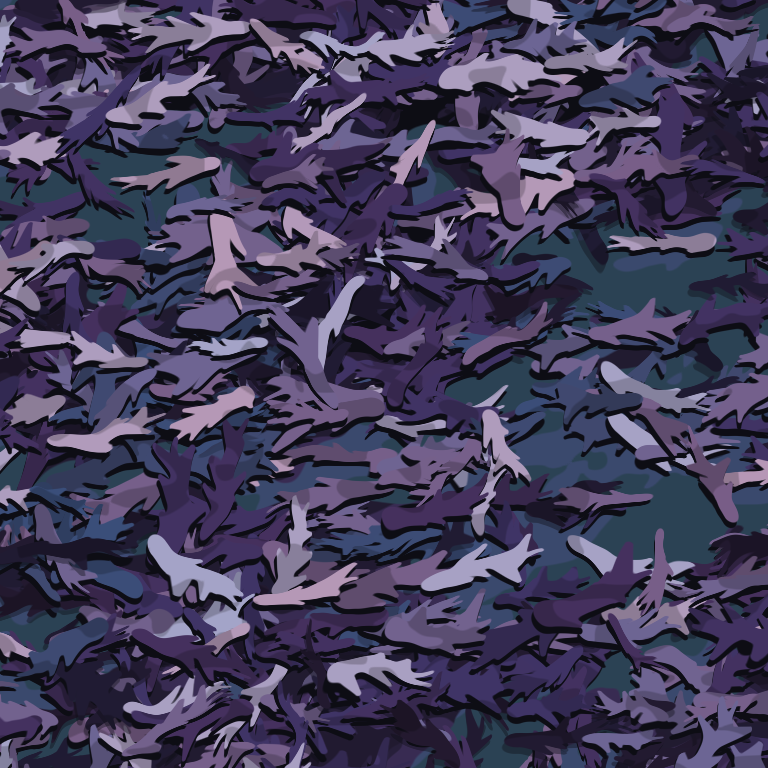
This pattern is drawn by a Shadertoy shader. Its source:

```glsl
// Layered foliage camouflage in violet, blue and teal: lobed leaves built from
// tapered capsules are scattered on jittered grids, each with a hard shadow,
// and painted back to front over a ground of warped noise blotches.

#define LAYERS 11
#define LOBES 6
#define CELL vec2(0.14, 0.10)
#define LEAF_SIZE 0.066
#define SHADOW_OFFSET vec2(0.002, 0.0075)
#define WARP 0.016
#define SHADE 0.80

const vec3 BLACK = vec3(0.05, 0.05, 0.08);
const vec3 NIGHT = vec3(0.13, 0.105, 0.19);
const vec3 PLUM  = vec3(0.26, 0.20, 0.38);
const vec3 TEAL  = vec3(0.17, 0.26, 0.33);
const vec3 BLUE  = vec3(0.24, 0.30, 0.45);
const vec3 MAUVE = vec3(0.45, 0.39, 0.55);
const vec3 LILAC = vec3(0.68, 0.63, 0.74);

float hash(vec2 p) {
    vec3 q = fract(p.xyx * 0.1031);
    q += dot(q, q.yzx + 33.33);
    return fract((q.x + q.y) * q.z);
}

float noise(vec2 p) {
    vec2 i = floor(p), f = fract(p);
    f = f * f * (3.0 - 2.0 * f);
    return mix(mix(hash(i), hash(i + vec2(1, 0)), f.x),
               mix(hash(i + vec2(0, 1)), hash(i + vec2(1, 1)), f.x), f.y);
}

float fbm(vec2 p) {
    return 0.55 * noise(p) + 0.3 * noise(p * 2.1 + 17.0) + 0.15 * noise(p * 4.3 + 41.0);
}

// Antialiased threshold of a continuous field
float cut(float field, float level) {
    float w = fwidth(field) + 1e-4;
    return smoothstep(-w, w, field - level);
}

float softMin(float a, float b, float k) {
    float h = max(k - abs(a - b), 0.0) / k;
    return min(a, b) - 0.25 * h * h * k;
}

// Capsule from a to b whose radius goes from ra to rb
float taper(vec2 p, vec2 a, vec2 b, float ra, float rb) {
    vec2 pa = p - a, ba = b - a;
    float t = clamp(dot(pa, ba) / dot(ba, ba), 0.0, 1.0);
    return length(pa - ba * t) - mix(ra, rb, t);
}

// Distance to a bent leaf about two units long, with lobes on both sides
float leafDistance(vec2 p, float seed) {
    if (dot(p, p) > 2.6) return 1.0;
    p.y += 0.18 * sin(p.x * 2.0 + seed);
    float d = taper(p, vec2(-0.8, 0.0), vec2(0.95, 0.0), 0.25, 0.05);
    for (int k = 0; k < LOBES; k++) {
        float fk = float(k), side = mod(fk, 2.0) * 2.0 - 1.0;
        float angle = mix(0.35, 1.25, hash(vec2(fk, seed)));
        float reach = mix(0.35, 0.9, hash(vec2(seed, fk + 9.0)));
        vec2 root = vec2(mix(-0.75, 0.45, fk / float(LOBES - 1)), 0.0);
        vec2 tip = root + reach * vec2(cos(angle), side * sin(angle));
        d = softMin(d, taper(p, root, tip, 0.21, 0.06), 0.08);
    }
    return d;
}

vec3 leafColour(float tone, float blueness) {
    if (tone < 0.31) return NIGHT;
    if (tone < 0.57) return blueness > 0.57 ? BLUE : PLUM;
    return tone < 0.78 ? MAUVE : LILAC;
}

// Dark ground with broad, slightly slanted blotches
vec3 ground(vec2 p) {
    p.y -= 0.3 * p.x;
    vec3 col = mix(NIGHT, PLUM * 0.85, cut(fbm(p * vec2(7.0, 15.0)), 0.56));
    col = mix(col, BLACK, cut(fbm(p * vec2(8.0, 19.0) + 60.0), 0.64));
    vec3 teal = mix(TEAL, BLUE * 0.95, cut(fbm(p * vec2(8.0, 14.0) + 30.0), 0.58));
    return mix(col, teal, cut(fbm(p * vec2(4.0, 7.0) + 5.0), 0.53));
}

void mainImage(out vec4 fragColor, in vec2 fragCoord) {
    vec2 uv = fragCoord / iResolution.y;
    float px = 0.8 / iResolution.y;
    vec2 wobble = vec2(noise(uv * 24.0), noise(uv * 24.0 + 70.0)) - 0.5;
    vec3 col = ground(uv + WARP * wobble);

    for (int layer = 0; layer < LAYERS; layer++) {
        float fl = float(layer), height = fl / float(LAYERS - 1);
        vec2 p = uv + WARP * wobble + fl * vec2(3.37, 5.71);
        float patches = cut(noise(p * vec2(18.0, 34.0) + wobble), 0.6);
        vec2 home = floor(p / CELL);

        // Rows run from top to bottom so that lower leaves overlap upper ones
        for (int j = 1; j >= -1; j--)
        for (int i = -1; i <= 1; i++) {
            vec2 id = home + vec2(i, j);
            float seed = hash(id + fl * 13.0) * 50.0;
            vec2 jitter = vec2(hash(vec2(seed, 1.3)), hash(vec2(seed, 2.7)));
            vec2 centre = (id + 0.2 + 0.6 * jitter) * CELL;
            vec2 place = centre - fl * vec2(3.37, 5.71);
            vec2 slant = place - vec2(0.0, 0.3 * place.x);
            float clearing = smoothstep(0.48, 0.6, fbm(slant * vec2(4.0, 7.0) + 5.0));
            if (hash(vec2(seed, 3.1)) > 0.92 - 0.5 * clearing) continue;

            // Leaf frame: mostly level, stretched sideways, flipped at random
            float lean = hash(vec2(seed, 4.9)) * 2.0 - 1.0;
            float turn = 0.15 + 1.6 * lean * lean * lean;
            float size = LEAF_SIZE * mix(0.7, 1.25, hash(vec2(seed, 5.3)));
            float stretch = mix(1.2, 2.4, hash(vec2(seed, 6.7)));
            float flip = hash(vec2(seed, 7.9)) < 0.5 ? -1.0 : 1.0;
            mat2 spin = mat2(cos(turn), -sin(turn), sin(turn), cos(turn));
            vec2 scale = vec2(flip, stretch) / size;
            float unit = size / sqrt(stretch);
            float leaf = leafDistance(spin * (p - centre) * scale, seed) * unit;
            float shadow = leafDistance(spin * (p + SHADOW_OFFSET - centre) * scale, seed) * unit;

            // Tone rises with the layer and drifts across the canvas
            float tone = 0.7 * hash(vec2(seed, 8.3)) + 0.3 * height
                       + 0.25 * (noise(place * 5.0 + 20.0) - 0.5);
            vec3 tint = mix(vec3(1.05, 0.94, 0.96), vec3(0.94, 1.02, 1.06), hash(vec2(seed, 9.1)));
            vec3 paint = leafColour(tone, noise(place * 4.0 + 90.0)) * tint;
            paint *= mix(1.0, SHADE, patches);
            float depth = tone < 0.31 ? 0.4 : 1.0;
            col = mix(col, BLACK, depth * smoothstep(px, -px, shadow));
            col = mix(col, paint, smoothstep(px, -px, leaf));
        }
    }
    fragColor = vec4(col, 1.0);
}
```
